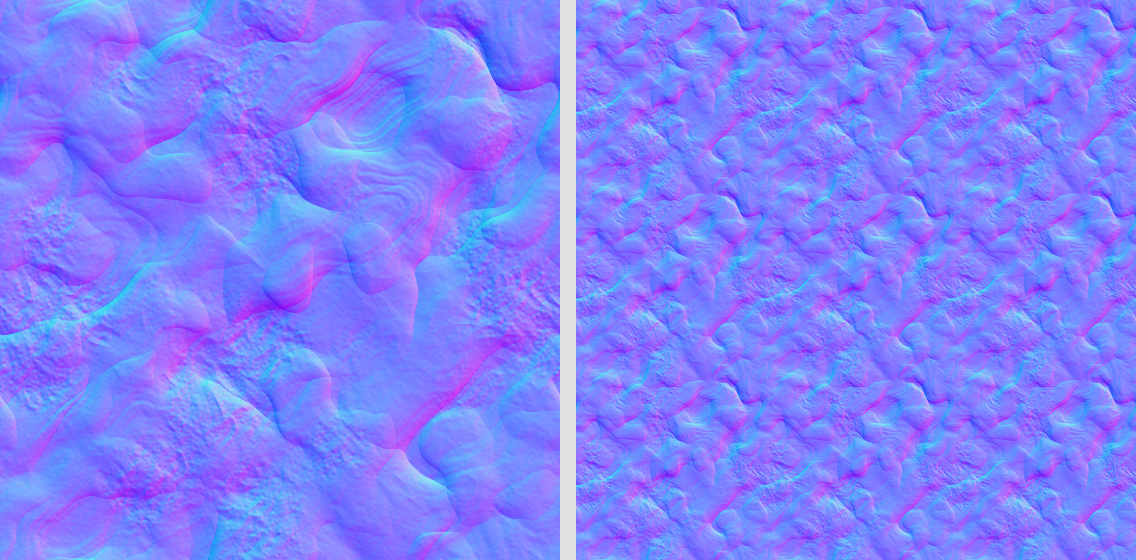
Left: one tile. Right: repeated 3 by 3.
Write a WebGL 1 fragment shader that draws this texture map.

```glsl
precision highp float;
// Tiling normal map of lumpy eroded rock: overlapping lobes, soft strata and craggy grain.

uniform vec2 u_resolution;

#define RELIEF 0.132        // steepness of the lobes
#define LOBE_ROUNDING 1.5   // how soon a lobe flattens above its foot
#define GROUND_SLOPE 0.35   // slope left between the lobes
#define WARP 0.012          // bending of the outlines
#define STRATA_FREQ 7.5     // ripples per unit of the strata field
#define STRATA_AMP 0.00045
#define GRAIN_AMP 0.085     // steepness of the grain
#define SIDE_SCALE 0.84     // left-right tilt relative to up-down tilt
#define SIDE_SKEW 0.16      // leftward tilt of upward faces
#define SAMPLE_STEP 0.0012  // distance between height samples

const float TAU = 6.2831853;

vec3 hash3(vec2 p) {
  vec3 q = fract(p.xyx * vec3(0.1031, 0.1030, 0.0973));
  q += dot(q, q.yxz + 33.33);
  return fract((q.xxy + q.yzz) * q.zyx);
}

// Wrapping cellular noise: signed round kernels, one per cell, spread near 1.
float cellNoise(vec2 p, float cells, float seed) {
  vec2 q = p * cells;
  vec2 base = floor(q);
  float sum = 0.0;
  for (int j = -1; j <= 1; j++) {
    for (int i = -1; i <= 1; i++) {
      vec2 cell = base + vec2(float(i), float(j));
      vec3 rnd = hash3(floor(mod(cell + 0.5, cells)) + seed);
      vec2 d = cell + rnd.xy - q;
      float k = max(0.0, 1.0 - dot(d, d));
      sum += (2.0 * rnd.z - 1.0) * k * k * k;
    }
  }
  return sum * 2.6;
}

// Rounded lobe with a sharp crease at its foot.
float lobe(float x) {
  return 1.0 - exp(-LOBE_ROUNDING * max(x, 0.0)) + GROUND_SLOPE * min(x, 0.0);
}

// Whole-number sine waves keep the warp periodic.
vec2 warp(vec2 p) {
  vec2 a = sin(TAU * vec2(2.0 * p.y + p.x, 3.0 * p.x - p.y) + vec2(0.7, 2.1));
  vec2 b = sin(TAU * vec2(5.0 * p.y - 3.0 * p.x, 6.0 * p.x + 4.0 * p.y) + vec2(4.0, 1.3));
  vec2 c = sin(TAU * vec2(11.0 * p.y + 5.0 * p.x, 12.0 * p.x - 7.0 * p.y) + a * 2.0);
  return p + WARP * (a + 0.6 * b + 0.2 * c);
}

float height(vec2 p) {
  vec2 w = warp(p);

  // Lobes: a diagonal layer, sheared by a whole turn, and two round ones.
  float slant = cellNoise(vec2(w.x - w.y, w.y), 6.0, 11.0);
  float wide = cellNoise(w, 7.0, 37.0);
  float small = cellNoise(w, 11.0, 71.0);
  float big = max(lobe(slant) / 6.0, lobe(wide + 0.2) / 6.5);
  float h = RELIEF * (big + 0.8 * lobe(small - 0.1) / 11.0);

  // Strata flow across the lobes and fade in and out.
  float patches = cellNoise(p, 8.0, 103.0);
  float phase = STRATA_FREQ * (slant + 0.5 * wide);
  float strata = sin(phase) + 0.35 * sin(2.1 * phase + 1.0);
  h += STRATA_AMP * strata * smoothstep(1.0, -0.8, patches);

  // Grain: creased crags and two finer sizes, strongest in rough patches.
  float rough = mix(0.3, 1.0, smoothstep(-0.3, 1.4, patches - 0.3 * small));
  float grain = -abs(cellNoise(w, 31.0, 211.0)) / 62.0
              + cellNoise(w, 73.0, 139.0) / 150.0
              + cellNoise(p, 157.0, 173.0) / 270.0;
  return h + GRAIN_AMP * rough * grain;
}

void main() {
  vec2 p = gl_FragCoord.xy / u_resolution;
  vec2 e = vec2(SAMPLE_STEP, 0.0);
  float h = height(p);
  vec2 tilt = (h - vec2(height(p + e.xy), height(p + e.yx))) / SAMPLE_STEP;
  tilt.x = SIDE_SCALE * tilt.x - SIDE_SKEW * tilt.y;

  // Encode the tilt in red and green; blue stays close to full.
  vec3 n = normalize(vec3(tilt, 1.0));
  float blue = 1.0 - 0.08 * dot(n.xy, n.xy);
  gl_FragColor = vec4(0.5 + 0.5 * n.xy, blue, 1.0);
}
```
